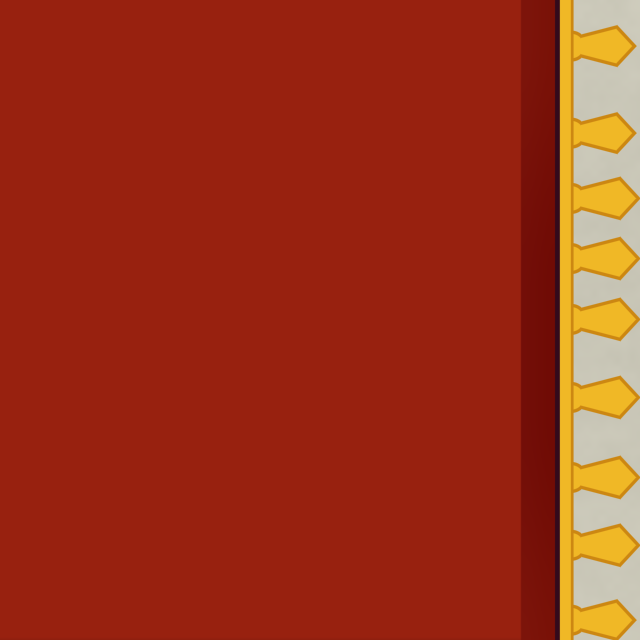
Write a Shadertoy shader that draws this texture.

```glsl
// A flat red field with a shaded right margin, a gold trim strip and a row
// of gold tassels over pale cloth. Strips are smooth steps in x; each tassel
// is a signed distance union of a knob and a tapered blade, drawn in a loop.

const vec3 GOLD = vec3(0.94, 0.72, 0.15);
const vec3 DARK_GOLD = vec3(0.80, 0.53, 0.07);

float hash(vec2 p) {
    return fract(sin(dot(p, vec2(127.1, 311.7))) * 43758.5453);
}

float noise(vec2 p) {
    vec2 i = floor(p), f = fract(p);
    f = f * f * (3.0 - 2.0 * f);
    return mix(mix(hash(i), hash(i + vec2(1, 0)), f.x),
               mix(hash(i + vec2(0, 1)), hash(i + vec2(1, 1)), f.x), f.y);
}

// Mirrored tassel: p.x is the canvas x, p.y the offset from its axis
float tassel(vec2 p, float tipX) {
    p.y = abs(p.y);
    float side = (p.y - 0.0150 - 0.26 * (p.x - 0.896)) / 1.033;
    float tip = dot(p - vec2(tipX, 0.0), vec2(0.733, 0.680));
    float knob = length(p - vec2(0.893, 0.0)) - 0.0242;
    return min(knob, max(side, tip));
}

void mainImage(out vec4 fragColor, in vec2 fragCoord) {
    vec2 uv = fragCoord / iResolution.xy;
    float aa = 0.75 / iResolution.y;

    // Pale cloth with faint mottling
    float mottle = 0.65 * noise(uv * vec2(24.0, 34.0)) + 0.35 * noise(uv * 85.0);
    vec3 cloth = vec3(0.79, 0.78, 0.72) + 0.028 * (mottle - 0.5);
    cloth += 0.015 * (abs(uv.y - 0.5) * 2.0 - 0.5);

    // Unevenly spaced tassels with a dark gold rim
    float centers[9] = float[9](0.031, 0.148, 0.254, 0.379, 0.501, 0.596, 0.690, 0.792, 0.928);
    float d = 1.0;
    for (int i = 0; i < 9; i++) {
        float tipX = (i == 0 || i > 6) ? 0.995 : 1.001;
        d = min(d, tassel(uv - vec2(0.0, centers[i]), tipX));
    }
    vec3 color = mix(cloth, DARK_GOLD, smoothstep(aa, -aa, d));
    color = mix(color, GOLD, smoothstep(aa, -aa, d + 0.0052));

    // Gold trim with its shaded right edge
    color = mix(color, DARK_GOLD, smoothstep(aa, -aa, uv.x - 0.8962));
    color = mix(color, GOLD, smoothstep(aa, -aa, uv.x - 0.8920));

    // Dark plum seam, shaded margin and red field
    color = mix(color, vec3(0.20, 0.04, 0.11), smoothstep(aa, -aa, uv.x - 0.8748));
    float middle = 1.0 - smoothstep(0.1, 0.5, abs(uv.y - 0.45));
    vec3 margin = mix(vec3(0.49, 0.08, 0.04), vec3(0.45, 0.055, 0.03), middle);
    margin -= 0.012 * smoothstep(0.815, 0.867, uv.x);
    color = mix(color, margin, smoothstep(aa, -aa, uv.x - 0.8672));
    vec3 red = vec3(0.597, 0.128, 0.060) * mix(0.94, 1.0, smoothstep(0.0, 0.005, uv.y));
    color = mix(color, red, smoothstep(0.0015, -0.0015, uv.x - 0.8140));

    fragColor = vec4(color, 1.0);
}
```
